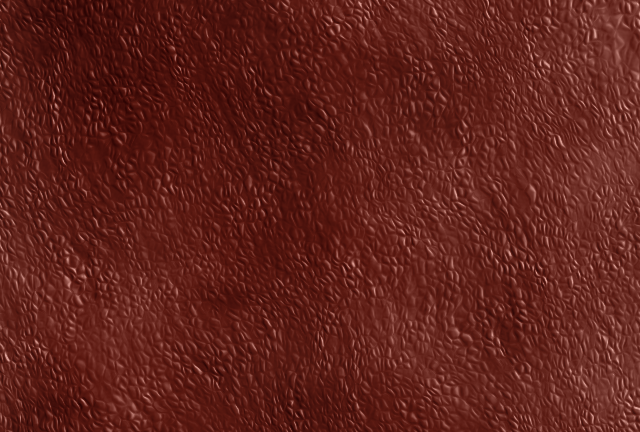
Write a Shadertoy shader that draws this texture.

```glsl
// Worn red-brown leather: soft fine pebbles, streaky wrinkles and long creases
// form a height field, which is lit from the upper right by its slope. Broad
// gradients and gradient noise add uneven dye, a dark corner and pale sheen.

#define GRAIN 74.0     // pebbles per canvas height, across the grain
#define STRETCH 1.75   // pebble length over width
#define LEAN 0.38      // tilt of the grain from vertical, radians
#define STEP 0.0045    // distance over which the slope is taken
#define RELIEF 0.14    // strength of light and shade on the grain
#define GLOSS 0.34     // strength of the highlights
#define CAVITY 0.03    // darkening of the grooves
#define CREASE 0.42    // depth of the creases
#define MOTTLE 0.095   // unevenness of the dye
#define DYE vec3(0.36, 0.105, 0.073)
#define SHADE vec3(1.0, 0.45, 0.30)   // colour change towards dark
#define SHEEN vec3(1.0, 1.03, 1.02)   // colour change towards light

vec2 hash2(vec2 p) {
    vec3 h = fract(p.xyx * vec3(0.1031, 0.1030, 0.0973));
    h += dot(h, h.yzx + 33.33);
    return fract((h.xx + h.yz) * h.zy);
}

float cornerSlope(vec2 cell, vec2 offset) {
    float angle = 6.2832 * hash2(cell).x;
    return dot(vec2(cos(angle), sin(angle)), offset);
}

// Gradient noise, about -0.7 to 0.7
float noise(vec2 p) {
    vec2 i = floor(p), f = fract(p);
    vec2 u = f * f * f * (f * (f * 6.0 - 15.0) + 10.0);
    vec2 x = vec2(1.0, 0.0);
    return mix(mix(cornerSlope(i, f), cornerSlope(i + x, f - x), u.x),
               mix(cornerSlope(i + x.yx, f - x.yx), cornerSlope(i + 1.0, f - 1.0), u.x), u.y);
}

float fbm(vec2 p) {
    return noise(p) + 0.5 * noise(p * 2.1 + 7.3) + 0.25 * noise(p * 4.3 + 19.1);
}

vec2 wobble(vec2 p) {
    return vec2(noise(p), noise(p + 17.0));
}

// Rounded cells: 0 in the grooves, 1 on the pebble tops
float pebbles(vec2 p) {
    vec2 cell = floor(p), f = fract(p);
    float nearest = 8.0, second = 8.0;
    for (int y = -1; y <= 1; y++)
    for (int x = -1; x <= 1; x++) {
        vec2 g = vec2(x, y);
        float d = length(g + hash2(cell + g) - f);
        second = min(second, max(nearest, d));
        nearest = min(nearest, d);
    }
    return smoothstep(-0.1, 0.8, second - nearest);
}

// Grain height, with x across the grain and y along it
float grain(vec2 q) {
    float depth = 0.7 + 0.7 * noise(q * vec2(19.0, 9.0) + 83.0);
    float streaks = noise(q * vec2(48.0, 17.0)) + 0.45 * noise(q * vec2(26.0, 10.0) + 31.0);
    return depth * pebbles(q * GRAIN * vec2(1.0, 1.0 / STRETCH)) + 0.8 * streaks;
}

// Narrow valleys along the zero lines of stretched noise
float creases(vec2 q, float amount) {
    float fine = smoothstep(0.0, 0.24, abs(noise(q * vec2(21.0, 6.5) + 40.0)));
    float broad = smoothstep(0.0, 0.11, abs(noise(q * vec2(8.0, 2.6) + 57.0)));
    return CREASE * amount * (fine + 0.7 * broad);
}

// Slow light and dark of the dyed hide
float dyeTone(vec2 uv, vec2 p) {
    vec2 corner = (uv - vec2(0.14, 1.0)) * vec2(2.6, 2.7);
    float tone = 0.367 + 0.07 * smoothstep(0.15, 0.95, uv.x);
    tone -= 0.085 * exp(-dot(corner, corner));
    tone += 0.05 * exp(-uv.x * 22.0);
    tone -= 0.02 * smoothstep(0.15, 0.0, uv.y);
    tone += MOTTLE * fbm(p * 2.6 + 3.7);
    return tone - 0.05 * smoothstep(0.25, 0.6, noise(p * vec2(5.0, 8.0) + 61.0));
}

void mainImage(out vec4 fragColor, in vec2 fragCoord) {
    vec2 uv = fragCoord / iResolution.xy;
    vec2 p = fragCoord / iResolution.y;

    // Bend the grain, then turn it to its leaning axis
    vec2 bent = p + 0.055 * wobble(p * 3.0) + 0.010 * wobble(p * 14.0 + 5.0)
                  + 0.005 * wobble(p * 43.0 + 9.0);
    float c = cos(LEAN), s = sin(LEAN);
    vec2 q = vec2(c * bent.x + s * bent.y, c * bent.y - s * bent.x);

    // Slope towards the light
    float creasing = smoothstep(-0.15, 0.4, noise(p * 4.0 + 11.0) + 0.25 * (uv.x - 0.4));
    vec2 ahead = q + STEP * vec2(0.97, 0.24);
    float height = grain(q);
    float slope = height - grain(ahead) + creases(q, creasing) - creases(ahead, creasing);

    // Grain is crisper near the sides and in patches
    float sides = smoothstep(0.15, 0.0, uv.x) + smoothstep(0.5, 1.0, uv.x);
    float crisp = 0.88 + 0.28 * sides + 0.5 * noise(p * 7.0 + 23.0);

    float lit = clamp(slope, 0.0, 1.0);
    float tone = dyeTone(uv, p);
    tone += crisp * (RELIEF * slope + GLOSS * lit * lit);
    tone -= CAVITY * (1.0 - clamp(height, 0.0, 1.0));
    tone += 0.02 * noise(p * 150.0);

    // Saturated red in the shade, pale pink in the light
    float t = clamp(tone, 0.17, 0.85) - DYE.r;
    vec3 color = DYE + min(t, 0.0) * SHADE + max(t, 0.0) * SHEEN;
    color.gb += 0.012 * (sides - 0.4) + 0.010 * noise(p * 3.5 + 71.0);
    fragColor = vec4(clamp(color, 0.0, 1.0), 1.0);
}
```
